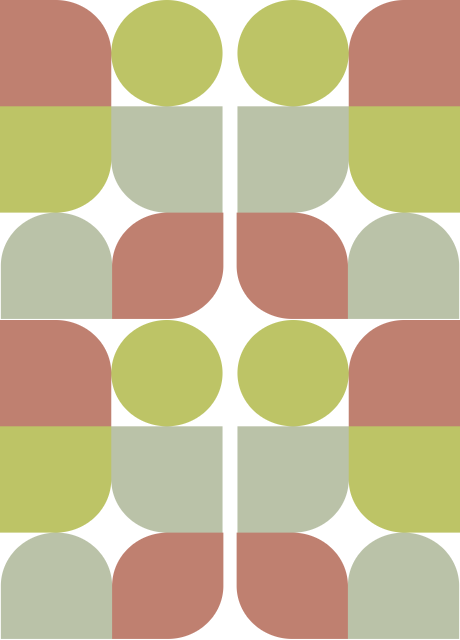
This pattern is drawn by a Shadertoy shader. Its source:

```glsl
const vec3 PAPER = vec3(1.0);
const vec3 CLAY  = vec3(0.75, 0.50, 0.44);
const vec3 LIME  = vec3(0.74, 0.77, 0.40);
const vec3 SAGE  = vec3(0.73, 0.76, 0.66);

// Lengths are in cells; a cell is one shape wide and one shape high
const float REPEATS_DOWN = 2.0;
const float CENTRE_GAP   = 0.134;   // white strip between the mirrored halves
const float ROW_GAP      = 0.010;   // hairline between vertical repeats
const float LAST_SHIFT   = 0.0075;  // inward nudge of the third row
const vec2  PERIOD       = vec2(4.0 + CENTRE_GAP, 3.0 + ROW_GAP);

// Rounded corners as bits: 1 top left, 2 top right, 4 bottom left, 8 bottom right
const int CORNERS[6] = int[6](2, 15,  8, 4,  3, 9);

// Offset to the nearest copy of a cell on the repeating plane
vec2 wrapOffset(vec2 d) {
    return d - PERIOD * round(d / PERIOD);
}

// Area of a pixel covered by a unit cell; q is relative to its centre, y down
float cellCoverage(vec2 q, int corners, vec2 pixel) {
    int quadrant = (q.x > 0.0 ? 1 : 0) + (q.y > 0.0 ? 2 : 0);
    if ((corners >> quadrant & 1) == 1) {
        float r = max(length(q), 1e-4);
        return clamp(0.5 + (0.5 - r) / length(pixel * q / r), 0.0, 1.0);
    }
    vec2 edge = clamp(0.5 + (0.5 - abs(q)) / pixel, 0.0, 1.0);
    return edge.x * edge.y;
}

vec3 cellColour(int row, int col) {
    int k = (row + col) % 3;
    return k == 0 ? CLAY : k == 1 ? LIME : SAGE;
}

void mainImage(out vec4 fragColor, in vec2 fragCoord) {
    vec2 uv = fragCoord / iResolution.xy;
    vec2 span = PERIOD * vec2(1.0, REPEATS_DOWN);
    vec2 pixel = span / iResolution.xy;
    vec2 p = vec2(uv.x - 0.5, 1.0 - uv.y) * span;

    // Summed coverage keeps edges shared by two cells free of pale seams
    vec3 colour = PAPER;
    for (int row = 0; row < 3; row++)
    for (int col = 0; col < 2; col++) {
        vec2 centre = vec2(float(col), float(row)) + 0.5;
        centre.x -= 0.5 * PERIOD.x;
        if (row == 2) centre.x += LAST_SHIFT;

        vec3 ink = cellColour(row, col) - PAPER;
        for (float side = -1.0; side <= 1.0; side += 2.0) {
            vec2 q = wrapOffset(vec2(side * p.x, p.y) - centre);
            colour += ink * cellCoverage(q, CORNERS[row * 2 + col], pixel);
        }
    }
    fragColor = vec4(clamp(colour, 0.0, 1.0), 1.0);
}
```
